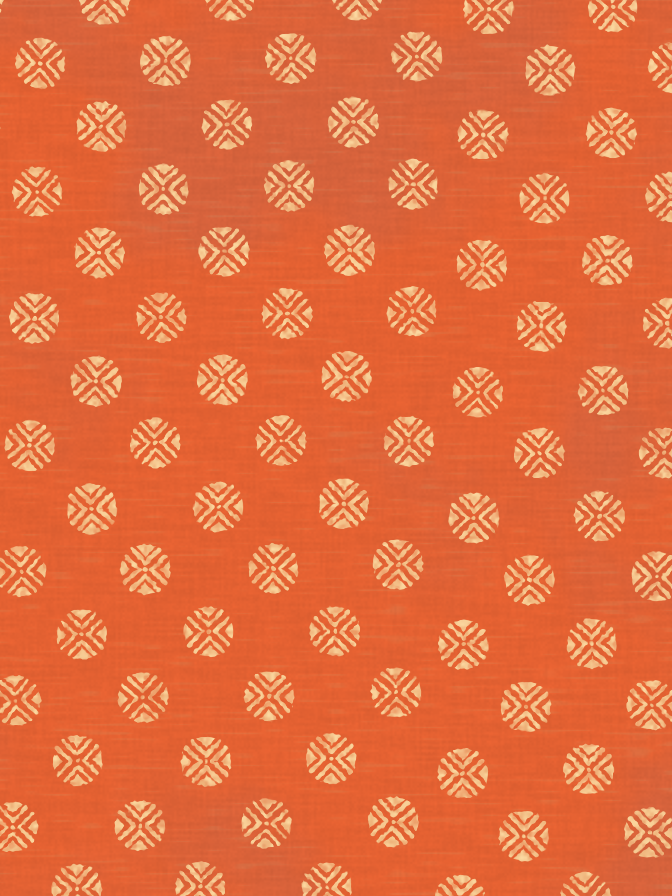
Write a Shadertoy shader that draws this pattern.

```glsl
// Orange woven cloth block-printed with staggered gold chevron medallions.

// Layout, in canvas widths, measured from the top left corner
const vec2 ORIGIN = vec2(0.059, 0.0938);
const vec2 HALF_STEP = vec2(0.0938, 0.0951);     // half the repeat; odd cells stay empty
const float COLUMN_RISE = -0.0016;               // row tilt per column
const float ROW_SLIP = -0.0023;                  // column lean per row
const vec2 BLOCK_START = vec2(7.0, 8.0);         // cell where the next print block begins
const vec2 RIGHT_BLOCK_SHIFT = vec2(0.007, 0.0243);
const vec2 LOWER_BLOCK_SHIFT = vec2(-0.0104, -0.004);
const float JITTER = 0.005;

// Medallion, in medallion radii
const float RADIUS = 0.0373;
const float STROKE = 0.075;
const float DOT_RADIUS = 0.08;
const vec2 CHEVRON_TIP = vec2(0.25, 0.0);
const vec2 CHEVRON_END = vec2(0.79, 0.53);
const float TALL_CAP_TIP = 0.60;
const float SIDE_CAP_TIP = 0.66;
const float TURN = 0.16;
const float EDGE_WEAR = 0.09;

// Cloth and ink
const vec3 GROUND = vec3(0.895, 0.380, 0.195);
const vec3 DULL = vec3(0.840, 0.385, 0.235);
const vec3 GOLD_DARK = vec3(0.930, 0.690, 0.470);
const vec3 GOLD_LIGHT = vec3(0.985, 0.850, 0.630);
const float THREADS = 230.0;
const float WEAVE_DEPTH = 0.11;

float hash(vec2 p) {
    vec3 q = fract(p.xyx * 0.1031);
    q += dot(q, q.yzx + 33.33);
    return fract((q.x + q.y) * q.z);
}

float noise(vec2 p) {
    vec2 i = floor(p), f = fract(p);
    f = f * f * (3.0 - 2.0 * f);
    return mix(mix(hash(i), hash(i + vec2(1, 0)), f.x),
               mix(hash(i + vec2(0, 1)), hash(i + vec2(1, 1)), f.x), f.y);
}

float segmentDistance(vec2 p, vec2 a, vec2 b) {
    vec2 pa = p - a, ba = b - a;
    return length(pa - ba * clamp(dot(pa, ba) / dot(ba, ba), 0.0, 1.0));
}

// Four chevrons around a dot, each holding a rounded fan
float medallionDistance(vec2 p, float stroke) {
    vec2 q = abs(p);
    float capTip = q.y > q.x ? TALL_CAP_TIP : SIDE_CAP_TIP;
    q = vec2(max(q.x, q.y), min(q.x, q.y));
    float chevron = segmentDistance(q, CHEVRON_TIP, CHEVRON_END) - stroke;
    float cap = max(length(q) - 0.95, (q.y - q.x + capTip) * 0.7071) - 0.04;
    return min(min(chevron, cap), length(q) - DOT_RADIUS);
}

vec2 cellCentre(vec2 cell) {
    vec2 centre = ORIGIN + cell * HALF_STEP;
    centre += vec2(ROW_SLIP * cell.y, COLUMN_RISE * cell.x);
    vec2 block = step(BLOCK_START, cell);
    centre += block.x * RIGHT_BLOCK_SHIFT + block.y * LOWER_BLOCK_SHIFT;
    return centre + JITTER * (vec2(hash(cell + 20.0), hash(cell + 50.0)) - 0.5);
}

// Nearest medallion over the surrounding staggered cells
float printDistance(vec2 p) {
    vec2 guess = (p - ORIGIN) / HALF_STEP;
    guess.x -= ROW_SLIP * guess.y / HALF_STEP.x;
    vec2 home = floor(guess + 0.5);
    float d = 10.0;
    for (int j = -1; j <= 1; j++)
    for (int i = -1; i <= 1; i++) {
        vec2 cell = home + vec2(i, j);
        if (mod(cell.x + cell.y, 2.0) > 0.5) continue;
        float angle = TURN * (hash(cell + 80.0) - 0.5);
        float c = cos(angle), s = sin(angle);
        vec2 local = mat2(c, s, -s, c) * (p - cellCentre(cell)) / RADIUS;
        float stroke = STROKE * mix(0.85, 1.2, hash(cell + 110.0));
        d = min(d, medallionDistance(local, stroke));
    }
    return d;
}

vec3 clothColour(vec2 p) {
    // Soft creases and uneven dye
    float fold = 0.6 * noise(p * vec2(3.0, 4.0) + 7.0) + 0.3 * noise(p * 9.0 + 31.0)
               + 0.1 * noise(p * 34.0);
    vec3 colour = mix(GROUND, DULL, smoothstep(0.38, 0.76, fold));
    // Crossed threads with uneven slubs
    float weft = noise(p * vec2(22.0, THREADS));
    float warp = noise(p * vec2(THREADS, 30.0) + 60.0);
    float grain = noise(p * THREADS * 1.3 + 90.0);
    float weave = 0.45 * weft + 0.25 * warp + 0.3 * grain - 0.5;
    colour *= 1.0 + WEAVE_DEPTH * weave;
    return colour + vec3(-0.03, 0.035, 0.035) * smoothstep(0.72, 1.0, weft);
}

void mainImage(out vec4 fragColor, in vec2 fragCoord) {
    vec2 p = vec2(fragCoord.x, iResolution.y - fragCoord.y) / iResolution.x;
    float softness = 0.75 / (iResolution.x * RADIUS);

    // Ragged ink edges and thin patches
    float rough = noise(p * 210.0 + 13.0);
    float d = printDistance(p) + EDGE_WEAR * (rough - 0.5);
    float ink = 1.0 - smoothstep(-softness, softness, d);
    ink *= mix(0.72, 1.0, smoothstep(0.15, 0.5, noise(p * 120.0 + 40.0)));

    vec3 gold = mix(GOLD_DARK, GOLD_LIGHT, noise(p * 170.0 + 71.0));
    fragColor = vec4(mix(clothColour(p), gold, ink), 1.0);
}
```
